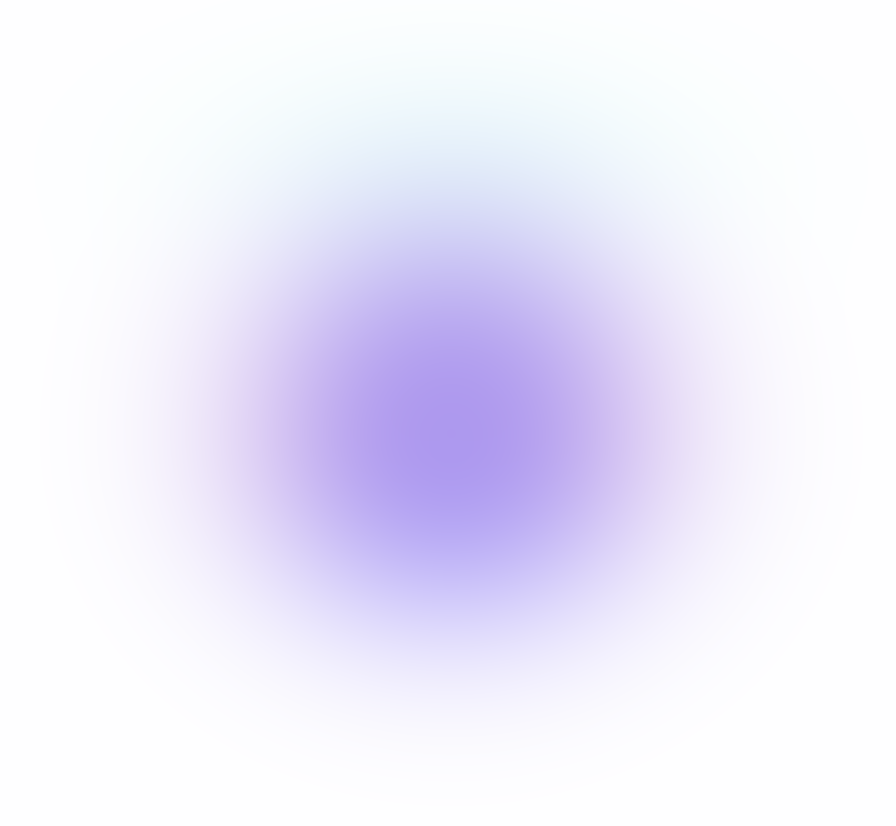
A WebGL 1 fragment shader for this background:

```glsl
precision highp float;

uniform vec2 u_resolution;

const vec3 PAPER = vec3(0.998, 0.998, 1.0);

// Amounts of light each layer removes from the paper
const vec3 VIOLET_INK = vec3(0.318, 0.400, 0.067);
const vec3 CYAN_INK = vec3(0.052, 0.0, 0.010);
const vec3 PINK_INK = vec3(-0.018, 0.0, 0.010);
const vec3 BLUE_INK = vec3(0.015, 0.0, -0.017);

// Elliptical falloff: 1 at the centre, steeper edges as power grows
float glow(vec2 p, vec2 center, vec2 radius, float power) {
  float d = length((p - center) / radius);
  return exp(-pow(max(d, 0.0001), power));
}

// Main body, slightly taller above its centre than below
float bodyGlow(vec2 p) {
  float height = mix(0.238, 0.263, smoothstep(-0.10, 0.10, p.y));
  return glow(p, vec2(0.0), vec2(0.263, height), 2.4);
}

void main() {
  // Height units, measured from the heart of the glow
  vec2 p = (gl_FragCoord.xy - 0.5 * u_resolution) / u_resolution.y;
  p -= vec2(0.004, -0.025);

  vec3 ink = VIOLET_INK * bodyGlow(p);

  // Cyan haze above, blue light below, pink on both sides
  ink += CYAN_INK * glow(p, vec2(0.0, 0.33), vec2(0.31, 0.14), 2.0);
  ink += BLUE_INK * glow(p, vec2(0.0, -0.17), vec2(0.22, 0.12), 2.0);
  vec2 mirrored = vec2(abs(p.x), p.y);
  ink += PINK_INK * glow(mirrored, vec2(0.22, 0.0), vec2(0.12, 0.16), 2.0);

  gl_FragColor = vec4(clamp(PAPER - ink, 0.0, 1.0), 1.0);
}
```
